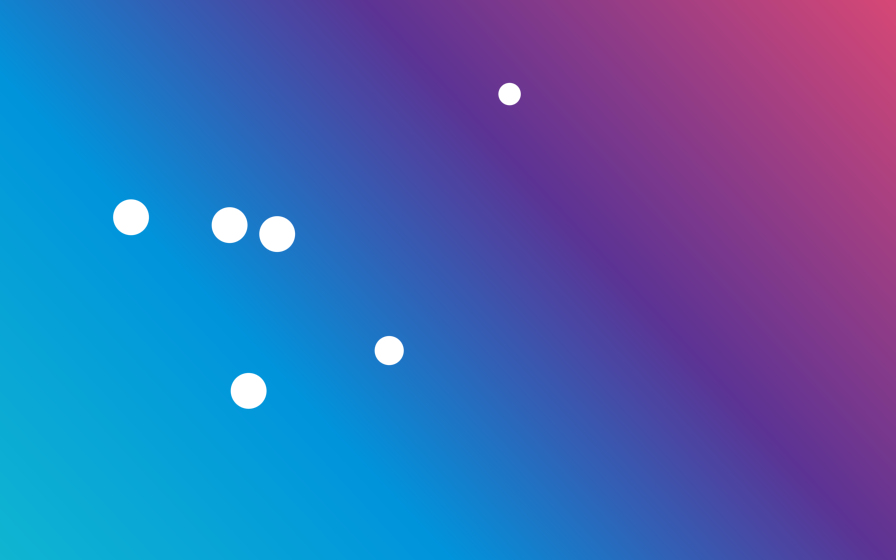
This background is drawn by a Shadertoy shader. Its source:

```glsl
// A smooth diagonal gradient from teal through blue and violet to rose,
// with six flat white discs. The gradient chains linear ramps along one
// slanted axis; the discs are antialiased circle distance functions.

// Linear ramp from 0 to 1 between two positions
float ramp(float start, float end, float t) {
    return clamp((t - start) / (end - start), 0.0, 1.0);
}

vec3 diagonalGradient(float t) {
    vec3 teal   = vec3(0.06, 0.71, 0.82);
    vec3 azure  = vec3(0.00, 0.58, 0.86);
    vec3 indigo = vec3(0.21, 0.36, 0.70);
    vec3 violet = vec3(0.36, 0.20, 0.58);
    vec3 rose   = vec3(0.84, 0.28, 0.46);

    vec3 color = mix(teal, azure, ramp(0.0, 0.318, t));
    color = mix(color, indigo, ramp(0.318, 0.49, t));
    color = mix(color, violet, ramp(0.49, 0.625, t));
    return mix(color, rose, ramp(0.625, 1.0, t));
}

void mainImage(out vec4 fragColor, in vec2 fragCoord) {
    // Canvas height is one unit
    vec2 p = fragCoord / iResolution.y;
    float pixel = 1.0 / iResolution.y;
    float aspect = iResolution.x / iResolution.y;

    // Background: t runs from the lower left to the upper right corner
    float t = (p.x + 0.93 * p.y) / (aspect + 0.93);
    vec3 color = diagonalGradient(t);

    // Discs: centre in xy, radius in z
    vec3 discs[6] = vec3[6](
        vec3(0.234, 0.612, 0.032), vec3(0.410, 0.598, 0.032),
        vec3(0.495, 0.582, 0.032), vec3(0.910, 0.832, 0.020),
        vec3(0.695, 0.374, 0.026), vec3(0.444, 0.302, 0.032));
    for (int i = 0; i < 6; i++) {
        float edge = length(p - discs[i].xy) - discs[i].z;
        color = mix(color, vec3(1.0), smoothstep(0.75 * pixel, -0.75 * pixel, edge));
    }

    fragColor = vec4(color, 1.0);
}
```
